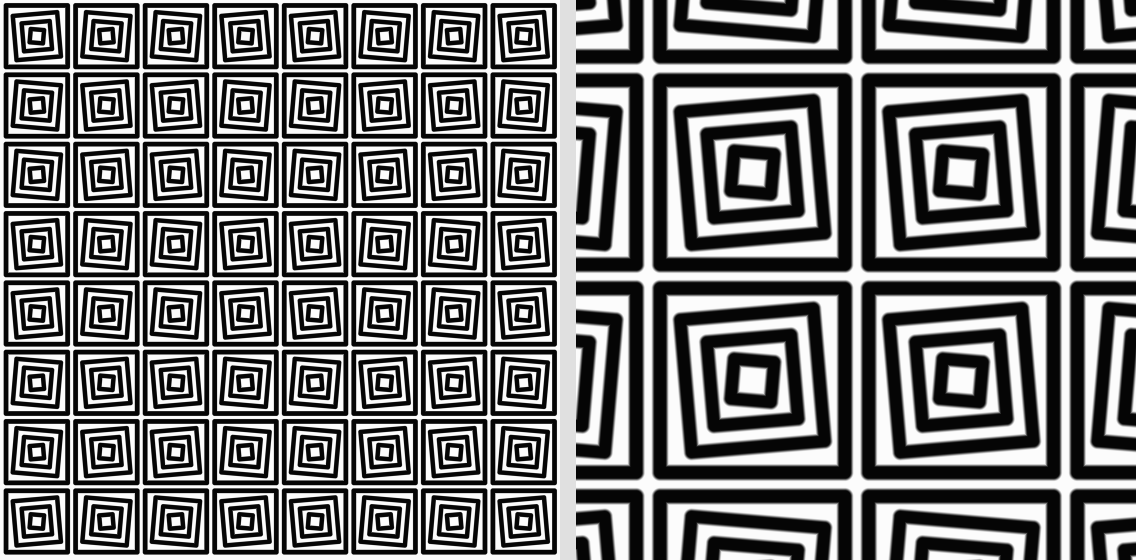
Left, the full canvas; right, a detail of the centre.
Write a Shadertoy shader that draws this pattern.

```glsl
// An 8 by 8 grid of square frames, each holding three nested, tilted squares.
// Every outline is a thickened box distance; the tilt flips sign with column
// and row so that neighbouring tiles mirror each other in pairs.

const float PI = 3.14159265;

float boxDistance(vec2 p, float halfSize) {
    vec2 d = abs(p) - halfSize;
    return length(max(d, 0.0)) + min(max(d.x, d.y), 0.0);
}

// Stroke with square inner corners and rounded outer corners
float outline(vec2 p, float halfSize, float halfWidth) {
    return abs(boxDistance(p, halfSize)) - halfWidth;
}

vec2 rotate(vec2 p, float angle) {
    float c = cos(angle), s = sin(angle);
    return mat2(c, -s, s, c) * p;
}

void mainImage(out vec4 fragColor, in vec2 fragCoord) {
    vec2 uv = fragCoord / iResolution.xy;

    // Tile grid with a slim margin around it
    vec2 pitch = vec2(0.1242, 0.1238);
    vec2 grid = (uv - vec2(0.0037, 0.0069)) / pitch;
    vec2 cell = clamp(floor(grid), 0.0, 7.0);
    vec2 p = grid - cell - 0.5;

    // Mirroring signs run + - - + along both axes
    vec2 mirror = sign(cos((cell + 0.5) * PI * 0.5));
    float tilt = 0.085 * mirror.x * mirror.y;

    // Upright frame
    float dist = outline(p, 0.443, 0.0345);

    // Nested squares, the innermost leaning the other way
    for (int i = 0; i < 3; i++) {
        float ring = float(i);
        float halfSize = 0.096 + 0.1 * ring + 0.006 * ring * ring;
        float angle = i == 0 ? -tilt : tilt;
        dist = min(dist, outline(rotate(p, angle), halfSize, 0.0325));
    }

    // Soft ink edge, never narrower than a pixel
    float soft = max(0.0012, 0.7 / min(iResolution.x, iResolution.y)) / pitch.x;
    float ink = 1.0 - smoothstep(-soft, soft, dist);
    fragColor = vec4(mix(vec3(0.99), vec3(0.02), ink), 1.0);
}
```
